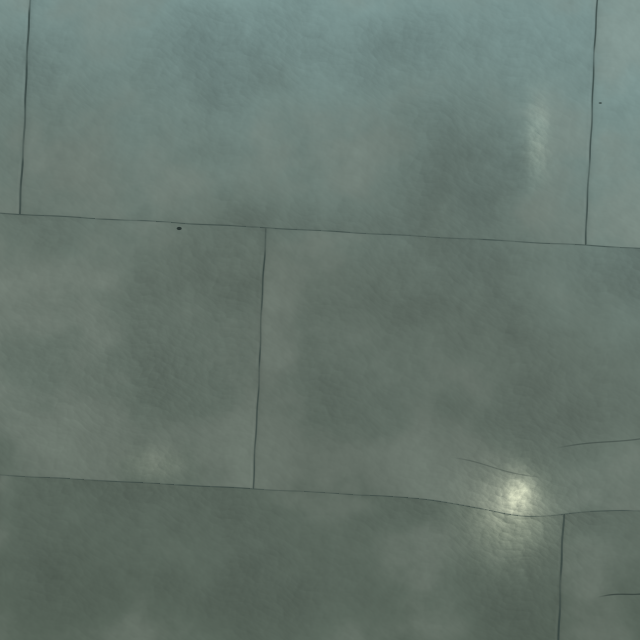
Write a WebGL 1 fragment shader that draws this texture.

```glsl
precision highp float;
// Worn green leather panels laid in a tilted running bond with thin seams.
// Layered value noise gives the cloudy stain, embossed cellular noise the
// grain; soft glints, pinholes and hairline creases add the wear.
uniform vec2 u_resolution;

const vec3 SHADE_LOW = vec3(0.325, 0.373, 0.332);
const vec3 SHADE_MID = vec3(0.392, 0.443, 0.408);
const vec3 SHADE_TOP = vec3(0.485, 0.585, 0.575);
const vec3 WARM_GREY = vec3(0.432, 0.458, 0.428);
const vec3 SEAM_DARK = vec3(0.190, 0.245, 0.235);
const vec3 GLINT = vec3(0.60, 0.57, 0.47);
const vec2 PANEL = vec2(0.886, 0.409);   // panel width and height
const float ROW_BASE = 0.258;            // height of the lower seam at the left
const float ROW_SHIFT = 0.385;           // sideways offset of alternate rows
const float TILT = 0.055;                // fall of the horizontal seams
const float LEAN = 0.047;                // slant of the vertical seams
const float SEAM_WIDTH = 0.0009;         // half width
const float GRAIN_SCALE = 88.0;
const float GRAIN_DEPTH = 0.072;

vec2 hash2(vec2 p) {
  return fract(sin(vec2(dot(p, vec2(127.1, 311.7)), dot(p, vec2(269.5, 183.3)))) * 43758.55);
}

// Squared distance to the nearest cell point.
float cellular(vec2 p) {
  vec2 cell = floor(p), f = fract(p);
  float nearest = 2.0;
  for (int j = -1; j <= 1; j++) {
    for (int i = -1; i <= 1; i++) {
      vec2 g = vec2(float(i), float(j));
      vec2 d = g + hash2(cell + g) - f;
      nearest = min(nearest, dot(d, d));
    }
  }
  return nearest;
}

float valueNoise(vec2 p) {
  vec2 cell = floor(p), f = fract(p);
  f = f * f * (3.0 - 2.0 * f);
  float low = mix(hash2(cell).x, hash2(cell + vec2(1.0, 0.0)).x, f.x);
  float high = mix(hash2(cell + vec2(0.0, 1.0)).x, hash2(cell + 1.0).x, f.x);
  return mix(low, high, f.y);
}

// Cloudy field in about -1..1.
float clouds(vec2 p) {
  float sum = 0.0, amp = 1.0;
  for (int i = 0; i < 6; i++) {
    sum += amp * (valueNoise(p) - 0.5);
    p = mat2(1.64, 1.15, -1.15, 1.64) * p + 3.7;
    amp *= 0.55;
  }
  return 1.3 * sum;
}

// Light falling across the grain, from the slope of the cell field.
float emboss(vec2 p) {
  vec2 towardLight = vec2(0.10, 0.14);
  return cellular(p + towardLight) - cellular(p - towardLight);
}

float spot(vec2 p, vec2 center, vec2 size) {
  vec2 d = (p - center) / size;
  return exp(-dot(d, d));
}

float stroke(float d, float halfWidth, float soft) {
  return 1.0 - smoothstep(halfWidth - soft * 0.5, halfWidth + soft, abs(d));
}

// Bent hairline from a to b, fading at both ends.
float crease(vec2 p, vec2 a, vec2 b, float soft) {
  float t = (p.x - a.x) / (b.x - a.x);
  float d = p.y - mix(a.y, b.y, t) - 0.002 * sin(t * 7.0);
  return stroke(d, 0.0006, soft) * smoothstep(0.0, 0.25, t) * (1.0 - smoothstep(0.8, 1.0, t));
}

void main() {
  vec2 uv = gl_FragCoord.xy / u_resolution;
  float soft = max(1.0 / u_resolution.y, 0.0012);

  // Panel layout, with one sag in the lower seam.
  float sag = 0.019 * spot(uv, vec2(0.82, 0.20), vec2(0.10, 0.12));
  float v = (uv.y + TILT * uv.x + sag + 0.0004 * sin(uv.x * 47.0) - ROW_BASE) / PANEL.y;
  float row = floor(v);
  float wobble = 0.0006 * sin(uv.y * 27.0 + row * 2.0) + 0.0004 * sin(uv.y * 91.0);
  float shift = ROW_SHIFT * (1.0 - mod(row, 2.0)) + 0.014 * min(row, 0.0);
  float u = (uv.x - LEAN * uv.y + wobble - shift) / PANEL.x;
  float dx = (fract(u + 0.5) - 0.5) * PANEL.x;
  float dy = (fract(v + 0.5) - 0.5) * PANEL.y;
  vec2 panelRandom = hash2(vec2(floor(u), row) + 4.0);
  vec2 seamRandom = hash2(vec2(floor(u + 0.5), row) + 9.0);

  // Stain and broad light, a little different on each panel.
  float stain = clouds(uv * vec2(5.5, 6.5) + panelRandom * 5.0);
  float drift = clouds(uv * vec2(3.0, 2.6) + 7.0);
  float fine = clouds(uv * vec2(75.0, 58.0) + 2.0);
  float light = uv.y + 0.14 * (uv.x - 0.5) + 0.10 * drift;
  vec3 color = mix(SHADE_LOW, SHADE_MID, smoothstep(-0.12, 0.46, light));
  color = mix(color, SHADE_TOP, smoothstep(0.45, 1.10, light));
  color = mix(color, WARM_GREY, 0.35 * smoothstep(-0.1, 0.6, stain - drift * 0.4));
  color *= 1.0 + 0.13 * stain + 0.022 * fine + 0.02 * (panelRandom.x - 0.5);

  // Wrinkled grain, deepest in worn patches and round the bright glint.
  vec2 g = uv + 0.005 * sin(uv.yx * vec2(37.0, 43.0)) + 0.002 * sin(uv.yx * 97.0);
  g = mat2(0.92, 0.39, -0.39, 0.92) * g * vec2(0.75, 1.15) * GRAIN_SCALE;
  float grain = emboss(g) + 0.6 * emboss(g * 2.1 + 5.0);
  float wear = 0.35 + 0.4 * smoothstep(-0.2, 0.5, -stain)
    + 0.45 * spot(uv, vec2(0.16, 0.40), vec2(0.24, 0.16))
    + 0.6 * spot(uv, vec2(0.80, 0.20), vec2(0.15, 0.11));
  color *= 1.0 + GRAIN_DEPTH * wear * grain;

  // Glints broken up by the grain.
  float glint = 0.42 * spot(uv, vec2(0.812, 0.228), vec2(0.024, 0.028))
    + 0.30 * spot(uv, vec2(0.797, 0.198), vec2(0.060, 0.065))
    + 0.17 * spot(uv, vec2(0.840, 0.785), vec2(0.018, 0.060))
    + 0.10 * spot(uv, vec2(0.245, 0.275), vec2(0.045, 0.025));
  color += GLINT * glint * (1.0 + 0.5 * grain + 0.2 * fine);

  // Seams: faint and broken across, firmer with a raised left lip going down.
  float press = smoothstep(0.15, 0.8, valueNoise(uv * 34.0 + row));
  float across = stroke(dy, SEAM_WIDTH * 0.5, soft) * (0.22 + 0.38 * press);
  float down = stroke(dx, SEAM_WIDTH * (0.8 + 0.5 * seamRandom.x), soft) * (0.30 + 0.40 * press);
  color += 0.022 * exp(-pow((dx + 0.004) / 0.002, 2.0)) * press;
  color *= 1.0 - 0.09 * exp(-abs(dx) / 0.004) - 0.03 * exp(-abs(dy) / 0.003);
  color = mix(color, SEAM_DARK, max(across, down));

  // Creases and pinholes.
  float marks = 0.35 * crease(uv, vec2(0.86, 0.298), vec2(1.06, 0.324), soft)
    + 0.55 * crease(uv, vec2(0.93, 0.066), vec2(1.04, 0.078), soft)
    + 0.25 * crease(uv, vec2(0.70, 0.286), vec2(0.85, 0.252), soft);
  marks += 0.9 * stroke(length((uv - vec2(0.280, 0.643)) * vec2(0.8, 1.2)), 0.0026, soft);
  marks += 0.6 * stroke(length((uv - vec2(0.938, 0.839)) * vec2(0.7, 1.2)), 0.0012, soft);
  color = mix(color, SEAM_DARK * 0.7, clamp(marks, 0.0, 1.0));

  gl_FragColor = vec4(color, 1.0);
}
```
